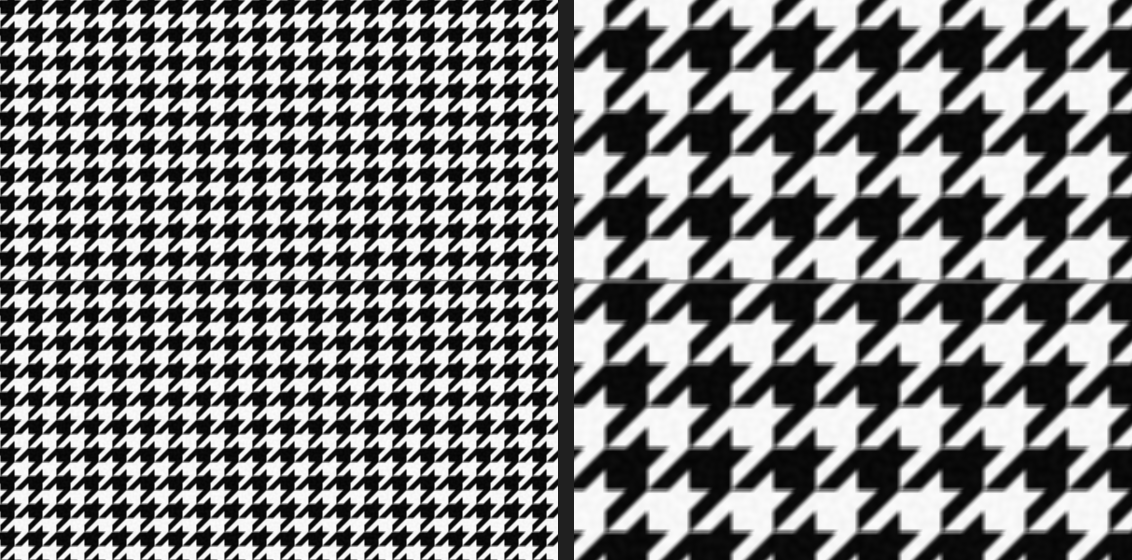
Left: the whole. Right: its middle third, enlarged.
Reproduce this pattern procedurally as a Shadertoy shader.

```glsl
// Black and white houndstooth check, twenty repeats high, softly printed with a faint centre seam.

vec2 hashGradient(vec2 p) {
    float angle = 6.2832 * fract(sin(dot(p, vec2(127.1, 311.7))) * 4375.85);
    return vec2(cos(angle), sin(angle));
}

float gradientNoise(vec2 p) {
    vec2 i = floor(p), f = fract(p);
    vec2 u = f * f * f * (f * (f * 6.0 - 15.0) + 10.0);
    vec2 e = vec2(1.0, 0.0);
    float a = dot(hashGradient(i), f);
    float b = dot(hashGradient(i + e.xy), f - e.xy);
    float c = dot(hashGradient(i + e.yx), f - e.yx);
    float d = dot(hashGradient(i + e.xx), f - e.xx);
    return mix(mix(a, b, u.x), mix(c, d, u.x), u.y);
}

// Twill weave: diagonal bands choose between the warp and weft colours.
float houndstooth(vec2 p) {
    float warp = step(0.5, fract(p.x));
    float weft = 1.0 - step(0.5, fract(p.y));
    return fract(2.0 * (p.x - p.y)) < 0.5 ? weft : warp;
}

// Box average over a small square gives the soft printed edges.
float softHoundstooth(vec2 p, float width) {
    const int N = 6;
    float sum = 0.0;
    for (int j = 0; j < N; j++) {
        for (int i = 0; i < N; i++) {
            vec2 offset = (vec2(i, j) + 0.5) / float(N) - 0.5;
            sum += houndstooth(p + offset * width);
        }
    }
    return sum / float(N * N);
}

void mainImage(out vec4 fragColor, in vec2 fragCoord) {
    vec2 uv = fragCoord / iResolution.y;
    float pixel = 1.0 / iResolution.y;

    // Cloth, with the ink spreading slightly into the white
    float cloth = softHoundstooth(uv * 20.0 - vec2(0.02, 0.0), 20.0 * max(0.0037, pixel));
    float shade = mix(0.035, 0.97, pow(cloth, 1.15));

    // Thin grey seam across the middle
    float seam = 1.0 - smoothstep(0.0005, 0.0005 + max(0.0015, pixel), abs(uv.y - 0.499));
    shade = mix(shade, 0.42, 0.6 * seam);

    // Fine grain
    shade += 0.03 * gradientNoise(uv * 190.0);

    fragColor = vec4(vec3(clamp(shade, 0.0, 1.0)), 1.0);
}
```
